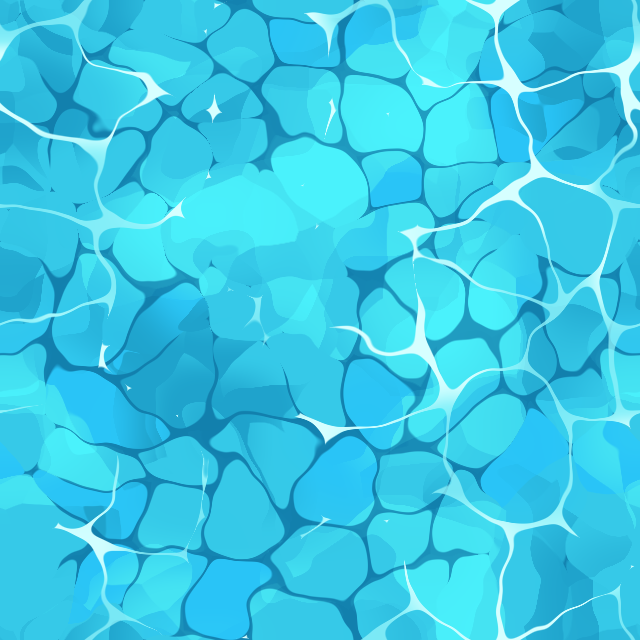
This texture is drawn by a Shadertoy shader. Its source:

```glsl
// Stylised sunlit pool water: flat turquoise facets, dark seams and pale caustic threads, tiling.

const vec3 DEEP   = vec3(0.07, 0.50, 0.68);
const vec3 SHADE  = vec3(0.12, 0.64, 0.80);
const vec3 LAGOON = vec3(0.21, 0.79, 0.91);
const vec3 AZURE  = vec3(0.16, 0.77, 0.97);
const vec3 LIGHT  = vec3(0.27, 0.89, 0.95);
const vec3 PALE   = vec3(0.56, 0.95, 0.98);
const vec3 GLINT  = vec3(0.84, 1.00, 1.00);

const float FACET_CELLS  = 7.0;     // whole repeats across the canvas
const float SEAM_CELLS   = 9.0;
const float THREAD_CELLS = 6.0;
const float SEAM_WIDTH   = 0.0019;  // half widths, in canvas units
const float THREAD_WIDTH = 0.0021;
const float TAPER        = 0.0065;  // how far lines thin out where they fade
const float EDGE         = 0.0011;  // edge softness

// Integer hash of a wrapped lattice cell, two values in 0..1
vec2 hash2(vec2 cell, float period, float seed) {
    uvec2 c = uvec2(mod(cell, period));
    uint h = c.x * 1597u + c.y * 51749u + uint(seed) * 7919u + 101u;
    h = (h ^ (h >> 16)) * 73244475u;
    h = (h ^ (h >> 15)) * 73244475u;
    h ^= h >> 16;
    return vec2(float(h & 65535u), float(h >> 16)) / 65535.0;
}

// Two channels of wrapping value noise
vec2 noise2(vec2 uv, float period, float seed) {
    vec2 p = uv * period;
    vec2 i = floor(p), f = fract(p);
    f = f * f * f * (f * (f * 6.0 - 15.0) + 10.0);
    vec2 low  = mix(hash2(i, period, seed), hash2(i + vec2(1, 0), period, seed), f.x);
    vec2 high = mix(hash2(i + vec2(0, 1), period, seed), hash2(i + 1.0, period, seed), f.x);
    return mix(low, high, f.y);
}

// Periodic displacement that bends straight cell borders
vec2 warp(vec2 uv, float seed) {
    return uv + 0.085 * (noise2(uv, 5.0, seed) - 0.5)
              + 0.038 * (noise2(uv, 13.0, seed + 1.0) - 0.5)
              + 0.011 * (noise2(uv, 29.0, seed + 2.0) - 0.5);
}

vec2 site(vec2 cell, float period, float seed) {
    return 0.5 + 0.88 * (hash2(cell, period, seed) - 0.5);
}

// Wrapped Voronoi: x = border distance, flared at junctions; yz = cell values, smoothed at borders
vec3 voronoi(vec2 uv, float period, float seed, float sharpness, float soft) {
    vec2 p = uv * period;
    vec2 i = floor(p), f = fract(p), home = vec2(0), toHome = vec2(0);
    float nearest = 8.0;
    for (int y = -1; y <= 1; y++)
    for (int x = -1; x <= 1; x++) {
        vec2 g = vec2(x, y);
        vec2 r = g + site(i + g, period, seed) - f;
        float d = dot(r, r);
        if (d < nearest) { nearest = d; home = g; toHome = r; }
    }
    float border = 8.0, sum = 0.0;
    vec2 neighbour = home;
    for (int y = -2; y <= 2; y++)
    for (int x = -2; x <= 2; x++) {
        if (x == 0 && y == 0) continue;
        vec2 g = home + vec2(x, y);
        vec2 r = g + site(i + g, period, seed) - f;
        float d = dot(0.5 * (toHome + r), normalize(r - toHome));
        sum += exp2(-sharpness * d);
        if (d < border) { border = d; neighbour = g; }
    }
    vec2 own = hash2(i + home, period, seed + 50.0);
    vec2 other = hash2(i + neighbour, period, seed + 50.0);
    vec2 value = mix(0.5 * (own + other), own, smoothstep(0.0, soft * period, border));
    return vec3(-log2(sum) / (sharpness * period), value);
}

// Coverage of a line whose width swells and tapers with a 0..1 presence
float lineMask(float dist, float width, float presence, float soft) {
    float w = mix(-TAPER, width, smoothstep(0.20, 0.52, presence));
    return smoothstep(-soft, soft, w - dist);
}

void mainImage(out vec4 fragColor, in vec2 fragCoord) {
    vec2 uv = fragCoord / iResolution.xy;
    float soft = max(EDGE, 0.6 / iResolution.y);

    vec2 seamUv = warp(uv, 10.0), facetUv = warp(uv, 20.0);
    vec3 facet  = voronoi(facetUv, FACET_CELLS, 3.0, 14.0, soft);
    vec3 seam   = voronoi(seamUv, SEAM_CELLS, 5.0, 20.0, soft);
    vec3 thread = voronoi(warp(uv, 30.0), THREAD_CELLS, 8.0, 22.0, soft);

    // Tone: broad light, flat facets, rounded shadow pools and lit pools
    vec2 broad = mix(noise2(uv, 3.0, 41.0), noise2(uv, 6.0, 42.0), 0.3);
    vec2 pool = smoothstep(0.60, 0.60 + 6.0 * soft, noise2(facetUv, 9.0, 43.0));
    float tone = 0.51 + 0.52 * (broad.x - 0.5)
               + 0.24 * (seam.y - 0.5) + 0.26 * (facet.y - 0.5)
               + 0.11 * (pool.y - pool.x);

    // Water body
    vec3 body = mix(LAGOON, AZURE, smoothstep(0.50, 0.75, 0.6 * seam.z + 0.4 * broad.y));
    vec3 col = mix(SHADE, body, smoothstep(0.26, 0.43, tone));
    col = mix(col, LIGHT, smoothstep(0.56, 0.72, tone));
    col += vec3(0.02, 0.06, 0.04) * smoothstep(0.72, 0.90, tone);

    // Dark seams, gentler in bright water
    float seams = lineMask(seam.x, SEAM_WIDTH, noise2(uv, 6.0, 44.0).x, soft);
    col = mix(col, DEEP, seams * mix(1.0, 0.75, smoothstep(0.4, 0.8, tone)));

    // Caustic threads, partly translucent
    vec2 glow = noise2(uv, 7.0, 45.0);
    float threads = lineMask(thread.x, THREAD_WIDTH, noise2(uv, 5.0, 46.0).x, soft);
    vec3 threadColor = mix(PALE, GLINT, smoothstep(0.38, 0.66, glow.x));
    col = mix(col, threadColor, threads * mix(0.75, 1.0, smoothstep(0.2, 0.5, glow.x)));

    fragColor = vec4(clamp(col, 0.0, 1.0), 1.0);
}
```
